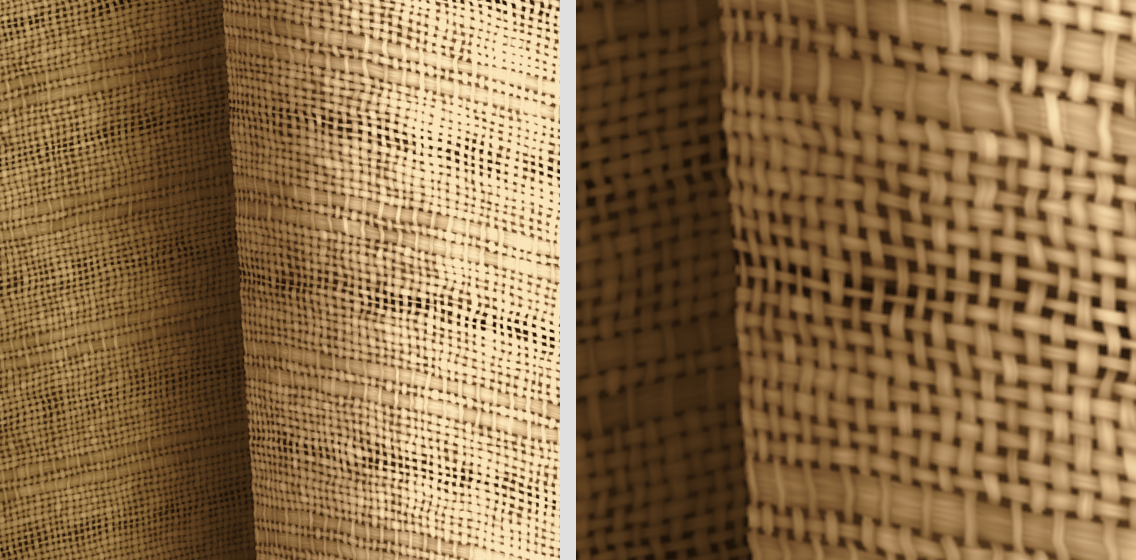
Left, the full canvas; right, a detail of the centre.
Reproduce this texture procedurally as a Shadertoy shader.

```glsl
const float PI = 3.14159;
const float REPEAT_UNITS = 20.0;   // weft units in one stripe repeat
const float REPEAT_ROWS = 18.0;    // threads per repeat, as two are double height
const float SLUB_A = 8.0;          // first unit of each thick thread
const float SLUB_B = 11.0;
const float OPEN_SPREAD = 1.9;     // half height of the loose stripe, in units
const float FOLD_TOP = 0.397;      // fold edge at the top, and its lean
const float FOLD_LEAN = 0.061;
const float FOLD_ROUND = 0.06;     // reach of the foreshortening at the fold
const vec2 PITCH = vec2(0.0118, 0.0152);     // warp spacing: left, right
const vec2 PERIOD = vec2(0.232, 0.293);      // stripe repeat: left, right
const vec2 SLOPE = vec2(-0.215, 0.170);      // stripe slope: left, right
const vec2 BEND = vec2(0.0, 0.080);          // stripe curvature: left, right
const vec2 STRIPE_START = vec2(0.284, 0.193);
const vec2 WARP_LEAN = vec2(-0.06, 0.10);    // extra warp lean away from the fold
const vec2 DRIFT = vec2(0.5, 0.35);          // wander of warp and weft
const float BLUR = 0.0024;         // width of the soft focus
const int SAMPLES = 4;             // antialiasing grid per side
const vec3 LEFT_TINT = vec3(0.98, 1.0, 0.92);
const vec3 TONES[7] = vec3[7](
    vec3(0.10, 0.06, 0.03), vec3(0.25, 0.16, 0.08), vec3(0.42, 0.28, 0.15),
    vec3(0.57, 0.43, 0.25), vec3(0.72, 0.58, 0.41), vec3(0.88, 0.75, 0.56),
    vec3(0.98, 0.90, 0.73));

float hash(vec2 p) {
    return fract(sin(dot(p, vec2(127.1, 311.7))) * 43758.5453);
}

float noise(vec2 p) {
    vec2 i = floor(p), f = fract(p);
    f = f * f * (3.0 - 2.0 * f);
    return mix(mix(hash(i), hash(i + vec2(1, 0)), f.x),
               mix(hash(i + vec2(0, 1)), hash(i + vec2(1, 1)), f.x), f.y);
}

vec3 toneRamp(float tone) {
    float t = clamp(tone, 0.0, 0.999) * 6.0;
    int i = int(t);
    return mix(TONES[i], TONES[i + 1], fract(t));
}

// Round cross section of a thread: 1 on its axis, 0 outside
float threadProfile(float offset, float halfWidth) {
    float x = offset / halfWidth;
    return sqrt(max(0.0, 1.0 - x * x));
}

// Plain weave brightness; p.x counts warp columns, p.y weft units
float weave(vec2 p) {
    float unit = mod(p.y, REPEAT_UNITS);
    float k = floor(unit);
    bool inA = floor((k - SLUB_A) / 2.0) == 0.0;
    bool slub = inA || floor((k - SLUB_B) / 2.0) == 0.0;
    float row = k - step(SLUB_A + 1.0, k) - step(SLUB_B + 1.0, k)
              + REPEAT_ROWS * floor(p.y / REPEAT_UNITS);
    float column = floor(p.x);
    float v = slub ? 0.5 * (unit - (inA ? SLUB_A : SLUB_B)) : fract(unit);
    vec2 q = vec2(fract(p.x), v) - 0.5;

    // Loose stripe and uneven yarn
    float d = min(unit, REPEAT_UNITS - unit) / OPEN_SPREAD;
    float loose = exp(-d * d) * (0.25 + 0.95 * noise(vec2(p.x * 0.25, row * 3.1)));
    float weftYarn = noise(vec2(p.x * 0.45, row * 7.3)) - 0.5;
    float warpYarn = noise(vec2(column * 5.7, p.y * 0.45)) - 0.5;
    float weftWidth = slub ? 0.42 + 0.08 * weftYarn : 0.35 + 0.22 * weftYarn - 0.13 * loose;
    float warpWidth = slub ? 0.27 : 0.33 + 0.20 * warpYarn - 0.05 * loose;

    // Each thread rises over and dips under the other in turn
    float side = 1.0 - 2.0 * mod(column + row, 2.0);
    float warpLift = side * cos(PI * q.y), weftLift = -side * cos(PI * q.x);
    float warp = threadProfile(q.x, warpWidth);
    float weft = threadProfile(q.y, weftWidth);
    float depth = noise(vec2(p.x * 0.6, p.y * 0.6));
    if (max(warp, weft) <= 0.0) return 0.08 - 0.22 * depth - 0.35 * loose;

    bool warpOnTop = warp > 0.0 && (weft <= 0.0 || warp + warpLift > weft + weftLift);
    float profile = warpOnTop ? warp : weft;
    float lift = warpOnTop ? warpLift : weftLift * (slub ? 0.35 : 1.0);
    float fibre = warpOnTop ? noise(vec2(p.x * 8.0, p.y * 0.8))
                            : noise(vec2(p.x * 0.8, p.y * 8.0));
    float knot = smoothstep(0.8, 1.0, hash(vec2(column, row)));
    return 0.26 + 0.44 * profile + 0.27 * lift + 0.26 * (fibre - 0.5)
         + 0.26 * (warpOnTop ? warpYarn : weftYarn) + 0.14 * knot;
}

vec3 fabric(vec2 uv) {
    float down = 1.0 - uv.y;
    float edge = FOLD_TOP + FOLD_LEAN * down + 0.003 * (noise(vec2(down * 110.0, 3.0)) - 0.5);
    float across = uv.x - edge;
    bool right = across > 0.0;
    int s = right ? 1 : 0;

    // Cloth coordinates, with drifting threads
    float span = right ? across + FOLD_ROUND * (1.0 - exp(-across / FOLD_ROUND)) : across;
    span += WARP_LEAN[s] * smoothstep(0.0, 0.4, abs(across)) * (down - 0.5);
    float run = right ? across : uv.x;
    float stripe = STRIPE_START[s] + run * (SLOPE[s] + BEND[s] * run);
    vec2 cloth = vec2(span / PITCH[s], (down - stripe) / PERIOD[s] * REPEAT_UNITS);
    cloth += (vec2(noise(uv * vec2(34, 26)), noise(uv * vec2(20, 36))) - 0.5) * DRIFT;

    // Light grows to the right of the fold; its shadow falls to the left
    float light = right ? mix(0.50, 1.18, smoothstep(-0.04, 0.48, across))
                        : mix(0.25, 0.70, smoothstep(0.0, 0.33, -across)) - 0.07 * down;
    light *= 0.90 + 0.20 * noise(uv * 8.0);
    vec3 color = toneRamp(light * (0.31 + 0.73 * weave(cloth)));
    return right ? color : color * LEFT_TINT;
}

void mainImage(out vec4 fragColor, in vec2 fragCoord) {
    vec3 sum = vec3(0.0);
    for (int i = 0; i < SAMPLES * SAMPLES; i++) {
        vec2 offset = (vec2(i % SAMPLES, i / SAMPLES) + 0.5) / float(SAMPLES) - 0.5;
        sum += fabric(fragCoord / iResolution.xy + offset * BLUR);
    }
    fragColor = vec4(sum / float(SAMPLES * SAMPLES), 1.0);
}
```
